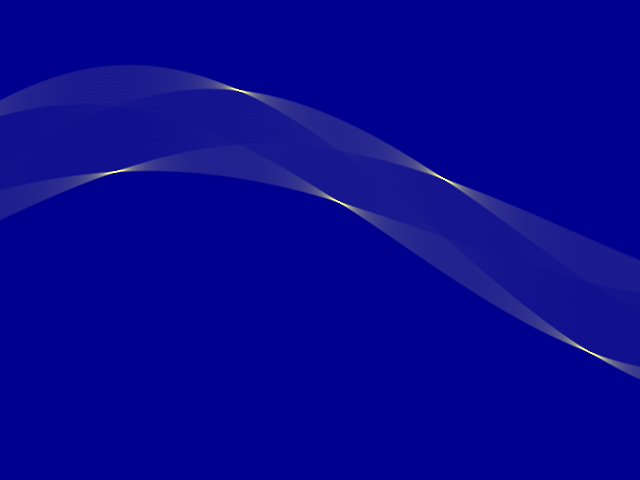
Write a Shadertoy shader that draws this background.

```glsl
// Lengths are in canvas heights, angles in radians
const vec3 BACKGROUND = vec3(0.0, 0.0, 0.56);
const vec3 LINE_LIGHT = vec3(1.0, 1.0, 0.0);
const float TAU = 6.2831853;
const int SIDES = 5;

const float PATH_LEVEL = 0.512;
const float PATH_SWING = 0.236;
const float PATH_FREQ = 2.477;
const float PATH_X = 0.972;

const float WAIST_X = 0.665;
const float WAIST_FREQ = 4.896;
const float RADIUS = 0.1137;
const float RADIUS_SWING = 0.0182;
const float TURN_START = 1.131;
const float TURN_RATE = 2.352;
const float TURN_SWING = 0.151;

const float LIGHT = 0.0044;
const float SOFTNESS = 0.004;
const float RIPPLES = 12.0;
const float RIPPLE_DEPTH = 0.05;

// Height of one corner of the twisted prism
float cornerHeight(int index, float turn, float radius) {
    return radius * cos(TAU * float(index) / float(SIDES) + turn);
}

// Light per height of a bundle of lines spread evenly between two corners
float bundle(float y, float a, float b, float blur, float pixel) {
    float low = min(a, b);
    float span = max(abs(a - b), 0.0001);
    float enter = clamp((y - low) / blur + 0.5, 0.0, 1.0);
    float leave = clamp((y - low - span) / blur + 0.5, 0.0, 1.0);
    float visible = smoothstep(1.5, 4.0, span / (RIPPLES * pixel));
    float ripple = RIPPLE_DEPTH * visible * cos(TAU * RIPPLES * (y - low) / span);
    return (enter - leave) / span * (1.0 + ripple);
}

void mainImage(out vec4 fragColor, in vec2 fragCoord) {
    vec2 p = fragCoord / iResolution.y;
    float pixel = 1.0 / iResolution.y;
    float blur = max(SOFTNESS, 1.5 * pixel);

    // Wavy path of the ribbon
    float pathAngle = PATH_FREQ * (p.x - PATH_X);
    float y = p.y - PATH_LEVEL + PATH_SWING * sin(pathAngle);
    float slope = PATH_SWING * PATH_FREQ * cos(pathAngle);

    // The prism narrows and turns faster at its waist
    float along = p.x - WAIST_X;
    float radius = RADIUS - RADIUS_SWING * cos(WAIST_FREQ * along);
    float turn = TURN_START + TURN_RATE * along + TURN_SWING * sin(WAIST_FREQ * along);

    // Sides seen edge-on gather into bright knots
    float density = 0.0;
    for (int i = 0; i < SIDES; i++) {
        float a = cornerHeight(i, turn, radius);
        float b = cornerHeight(i + 1, turn, radius);
        density += bundle(y, a, b, blur, pixel);
    }

    float glow = min(LIGHT * density * sqrt(1.0 + slope * slope), 1.0);
    fragColor = vec4(BACKGROUND + LINE_LIGHT * glow, 1.0);
}
```
